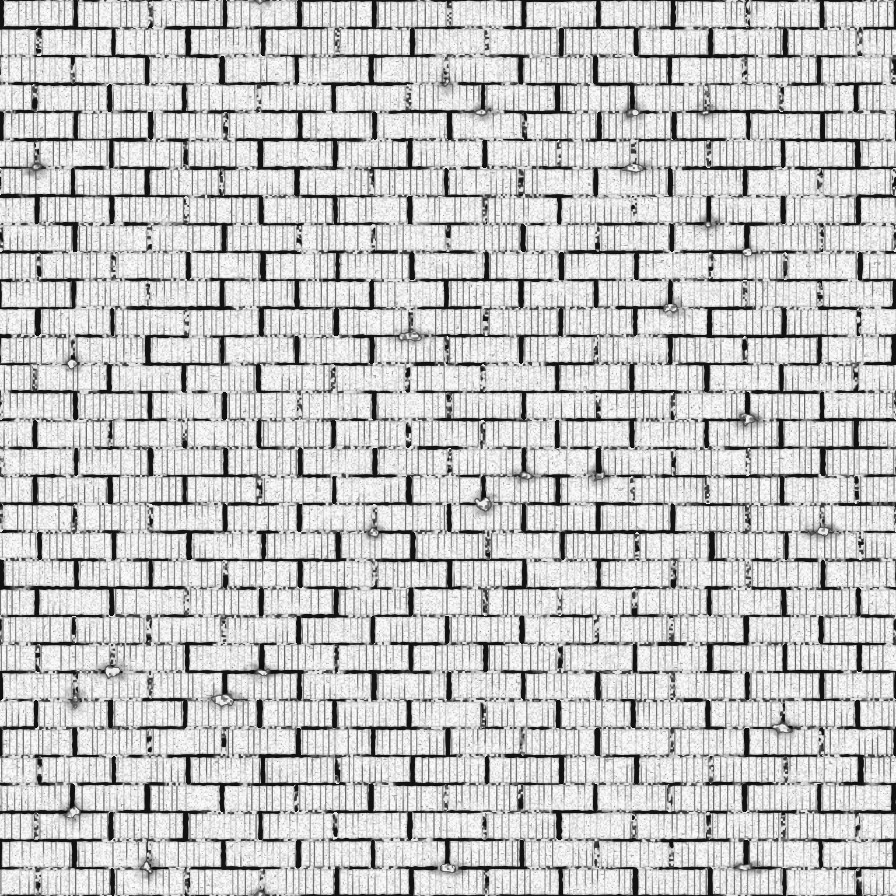
Reproduce this texture map procedurally as a WebGL 2 fragment shader.

```glsl
#version 300 es
precision highp float;

uniform vec2 u_resolution;
out vec4 outColor;

const vec2 BRICKS = vec2(12.0, 32.0);    // repeats across and up
const vec2 GAP = vec2(0.0053, 0.0031);   // joint widths
const float ROW_DRIFT = 0.07;            // sideways shift of a course, in bricks
const float BRICK_JITTER = 0.0011;
const float TILT = 0.016;
const float EDGE_WEAR = 0.0012;
const float GROOVES = 11.0;
const float GROOVE_WIDTH = 0.0014;
const float GRAIN_FREQ = 640.0;
const float CLUMP_CHANCE = 0.09;
const float CLUMP_RADIUS = 0.006;
const float HALO_REACH = 0.017;
const float FACE_LIGHT = 0.985;
const float FACE_GRAIN = 0.80;
const float GROOVE_GREY = 0.40;
const float JOINT_DARK = 0.07;
const float MORTAR_DARK = 0.22;
const float MORTAR_LIGHT = 0.90;

// Integer hash of a non-negative cell, result in 0..1
float hash(vec2 cell, uint seed) {
    uvec2 q = uvec2(cell);
    uint h = q.x * 1597u + q.y * 51749u + seed * 7919u;
    h = (h ^ (h >> 16)) * 73244475u;
    h = (h ^ (h >> 15)) * 83492791u;
    h ^= h >> 16;
    return float(h & 65535u) / 65535.0;
}

// Value noise that wraps at the canvas edge
float noise(vec2 uv, vec2 freq, uint seed) {
    vec2 p = uv * freq;
    vec2 i = floor(p);
    vec2 f = p - i;
    f = f * f * (3.0 - 2.0 * f);
    vec2 a = mod(i, freq);
    vec2 b = mod(i + 1.0, freq);
    return mix(mix(hash(a, seed), hash(vec2(b.x, a.y), seed), f.x),
               mix(hash(vec2(a.x, b.y), seed), hash(b, seed), f.x), f.y);
}

// Half-brick bond with a little drift per course
float rowShift(float row) {
    float r = mod(row, BRICKS.y);
    return 0.5 * (1.0 - mod(r, 2.0)) + (hash(vec2(r, 3.0), 1u) - 0.5) * ROW_DRIFT;
}

// Signed distance to mortar clumps squeezed out at brick corners
float clumpDistance(vec2 uv, float row) {
    float nearest = 1.0;
    for (int j = -1; j <= 1; j++) {
        float r = row + float(j);
        float shift = rowShift(r);
        float column = floor(uv.x * BRICKS.x - shift);
        for (int i = -1; i <= 1; i++) {
            vec2 corner = vec2(column + float(i), r);
            vec2 id = mod(corner, BRICKS);
            if (hash(id, 2u) > CLUMP_CHANCE) continue;
            vec2 offset = uv - (corner + vec2(shift, 0.0)) / BRICKS;
            float stretch = mix(0.9, 1.6, hash(id, 3u));
            float radius = CLUMP_RADIUS * mix(0.5, 1.25, hash(id, 4u));
            nearest = min(nearest, length(offset * vec2(1.0 / stretch, stretch)) - radius);
        }
    }
    return nearest + (noise(uv, vec2(190.0), 5u) - 0.5) * 0.008;
}

void main() {
    float px = 1.0 / min(u_resolution.x, u_resolution.y);
    vec2 uv = gl_FragCoord.xy * px;

    // Brick cell and its slightly shifted, tilted outline
    float row = floor(uv.y * BRICKS.y);
    vec2 grid = uv * BRICKS - vec2(rowShift(row), 0.0);
    vec2 id = mod(floor(grid), BRICKS);
    vec2 local = (fract(grid) - 0.5) / BRICKS;
    vec2 p = local - (vec2(hash(id, 6u), hash(id, 7u)) - 0.5) * BRICK_JITTER;
    p.y += p.x * (hash(id, 8u) - 0.5) * TILT;
    vec2 halfSize = 0.5 / BRICKS - 0.5 * GAP;
    vec2 q = abs(p) - halfSize;
    float wear = (noise(uv, vec2(220.0), 9u) - 0.5) * EDGE_WEAR;
    float brickDist = max(q.x, q.y) + wear;

    // Speckled face with soft shading towards the edge
    float grain = noise(uv, vec2(GRAIN_FREQ), 10u);
    float face = mix(FACE_LIGHT, FACE_GRAIN, grain * grain);
    face -= 0.25 * smoothstep(0.86, 0.98, noise(uv, vec2(420.0), 11u));
    face -= 0.15 * smoothstep(-0.0028, 0.0, brickDist);

    // Vertical grooves, with uneven spacing and faded stretches
    float slotPos = (p.x * BRICKS.x + 0.5) * GROOVES;
    vec2 slotId = vec2(id.x * GROOVES + clamp(floor(slotPos), 0.0, GROOVES - 1.0), id.y);
    float nudge = (hash(slotId, 12u) - 0.5) * 0.4;
    float g = (fract(slotPos) - 0.5 + nudge) / (GROOVES * BRICKS.x);
    float w = 0.5 * GROOVE_WIDTH;
    float groove = clamp((min(g + 0.5 * px, w) - max(g - 0.5 * px, -w)) / px, 0.0, 1.0);
    groove *= mix(0.45, 1.0, hash(slotId, 13u)) * step(0.12, hash(slotId, 14u));
    groove *= mix(0.3, 1.0, smoothstep(0.25, 0.45, noise(uv, vec2(34.0, 32.0), 15u)));
    face = mix(face, GROOVE_GREY, groove);

    // Open joints, partly filled with crumbly mortar
    vec2 jointId = mod(vec2(floor(grid.x + 0.5), row), BRICKS);
    float crumbs = noise(uv, vec2(400.0), 16u);
    float mortar = mix(MORTAR_DARK, MORTAR_LIGHT, smoothstep(0.2, 0.75, crumbs));
    float filledSide = step(0.62, hash(jointId, 17u)) * smoothstep(0.2, 0.4, noise(uv, vec2(160.0), 18u));
    float filledBed = smoothstep(0.42, 0.58, noise(uv, vec2(40.0, 64.0), 19u));
    float filled = q.x > q.y ? filledSide : filledBed;
    float joint = mix(JOINT_DARK, mortar, filled);
    float shade = mix(face, joint, smoothstep(-0.6 * px, 0.6 * px, brickDist));

    // Clumps with a dark rim and a smoky halo
    float clump = clumpDistance(uv, row);
    float halo = 1.0 - smoothstep(0.0, HALO_REACH, clump);
    shade *= 1.0 - halo * halo * mix(0.15, 0.5, noise(uv, vec2(150.0), 20u));
    float clumpShade = mix(0.45, 0.93, smoothstep(0.15, 0.6, crumbs));
    shade = mix(shade, clumpShade, smoothstep(px, -px, clump));
    shade = mix(shade, MORTAR_DARK, 0.7 * (1.0 - smoothstep(0.0004, 0.0008 + px, abs(clump))));

    outColor = vec4(vec3(clamp(shade, 0.0, 1.0)), 1.0);
}
```
